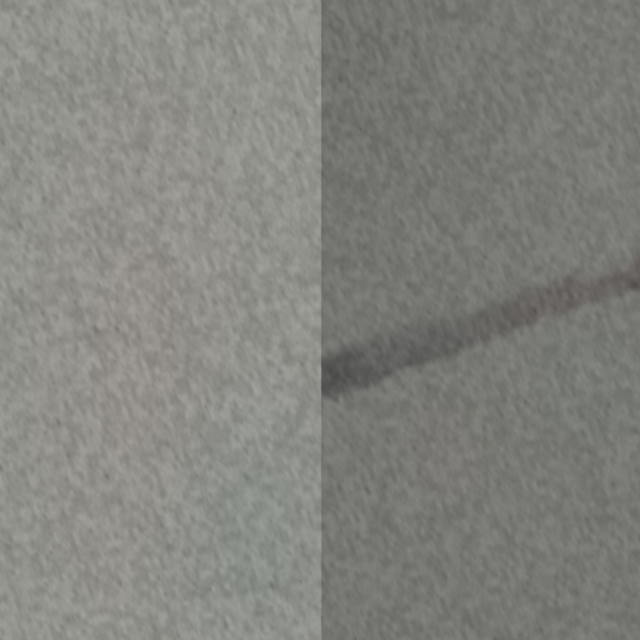
Give the GLSL for this texture, as a Shadertoy shader.

```glsl
// Two grey grained panels with a vertical seam and a slanted dark smear on the right.

const vec3 LIGHT_PANEL = vec3(0.568, 0.568, 0.546);
const vec3 DARK_PANEL  = vec3(0.464, 0.467, 0.450);
const vec3 ROSE_TINT   = vec3(0.012, -0.003, 0.000);
const vec3 TEAL_TINT   = vec3(-0.028, -0.008, -0.005);
const vec3 SMEAR_COOL  = vec3(0.085, 0.085, 0.077);
const vec3 SMEAR_WARM  = vec3(0.060, 0.078, 0.072);
const float SEAM_X = 0.502;
const float SEAM_SHADE = 0.016;
const float SMEAR_START_Y = 0.409;
const float SMEAR_SLOPE = 0.335;
const vec2 SMEAR_HALF_WIDTH = vec2(0.037, 0.027);
const vec2 GRAIN_SCALE = vec2(125.0, 78.0);
const float GRAIN_SLANT = 0.35;
const float GRAIN_DEPTH = 0.088;
const float FINE_DEPTH = 0.040;
const float MOTTLE_DEPTH = 0.020;
const float FLECK_CELLS = 34.0;
const float FLECK_DENSITY = 0.20;
const float FLECK_DEPTH = 0.065;

float hash(vec2 p) {
    vec3 q = fract(vec3(p.xyx) * 0.1031);
    q += dot(q, q.yzx + 33.33);
    return fract((q.x + q.y) * q.z);
}

float noise(vec2 p) {
    vec2 cell = floor(p);
    vec2 f = fract(p);
    f = f * f * (3.0 - 2.0 * f);
    float low = mix(hash(cell), hash(cell + vec2(1, 0)), f.x);
    float high = mix(hash(cell + vec2(0, 1)), hash(cell + vec2(1, 1)), f.x);
    return mix(low, high, f.y);
}

float spot(vec2 uv, vec2 center, vec2 radius) {
    vec2 d = (uv - center) / radius;
    return exp(-dot(d, d));
}

// Sparse slanted pits, one candidate per cell
float flecks(vec2 uv) {
    vec2 p = uv * FLECK_CELLS;
    vec2 home = floor(p);
    float depth = 0.0;
    for (int y = -1; y <= 1; y++) {
        for (int x = -1; x <= 1; x++) {
            vec2 cell = home + vec2(x, y);
            float seed = hash(cell + 71.0);
            vec2 center = cell + vec2(hash(cell + 13.0), hash(cell + 37.0));
            vec2 d = p - center;
            d.x += GRAIN_SLANT * d.y;
            float size = mix(0.10, 0.19, hash(cell + 91.0));
            float shape = exp(-dot(d * vec2(1.3, 0.8), d * vec2(1.3, 0.8)) / (size * size));
            depth = max(depth, shape * step(seed, FLECK_DENSITY) * (0.5 + 2.5 * seed));
        }
    }
    return depth;
}

float grain(vec2 uv) {
    vec2 p = vec2(uv.x + GRAIN_SLANT * uv.y, uv.y - 0.2 * uv.x);
    float coarse = noise(p * GRAIN_SCALE) - 0.5;
    float fine = noise(p * GRAIN_SCALE * 1.9 + 17.0) - 0.5;
    float mottle = noise(uv * 27.0 + 5.0) - 0.5;
    return coarse * GRAIN_DEPTH + fine * FINE_DEPTH + mottle * MOTTLE_DEPTH;
}

vec3 lightPanel(vec2 uv) {
    vec3 color = LIGHT_PANEL;
    color += ROSE_TINT * spot(uv, vec2(0.22, 0.43), vec2(0.12, 0.32));
    color += TEAL_TINT * spot(uv, vec2(0.39, 0.17), vec2(0.13, 0.20));
    color += 0.010 * spot(uv, vec2(0.42, 0.95), vec2(0.16, 0.22));
    return color;
}

vec3 darkPanel(vec2 uv) {
    vec3 color = DARK_PANEL;
    color -= 0.018 * spot(uv, vec2(0.54, 0.90), vec2(0.16, 0.30));
    color += vec3(0.016, 0.012, 0.018) * spot(uv, vec2(0.98, 0.82), vec2(0.16, 0.25));
    color += vec3(0.012, 0.005, 0.004) * spot(uv, vec2(0.70, 0.30), vec2(0.12, 0.16));
    color += vec3(0.004, 0.010, 0.006) * spot(uv, vec2(0.92, 0.40), vec2(0.16, 0.12));

    // Smear along the slope, with ragged edges and a darker foot
    float along = clamp((uv.x - SEAM_X) / (1.0 - SEAM_X), 0.0, 1.0);
    float axis = SMEAR_START_Y + SMEAR_SLOPE * (uv.x - SEAM_X);
    axis += 0.010 * (noise(vec2(uv.x * 19.0, 4.0)) - 0.5);
    float offset = uv.y - axis + 0.016 * (noise(uv * 48.0) - 0.5);
    float halfWidth = mix(SMEAR_HALF_WIDTH.x, SMEAR_HALF_WIDTH.y, along);
    float below = smoothstep(-halfWidth - 0.009, -halfWidth + 0.014, offset);
    float above = 1.0 - smoothstep(halfWidth - 0.023, halfWidth + 0.012, offset);
    vec3 stain = mix(SMEAR_COOL, SMEAR_WARM, smoothstep(0.3, 0.75, along));
    color -= stain * below * above * (0.85 + 0.3 * noise(uv * 22.0));
    color -= 0.050 * spot(uv, vec2(0.535, 0.412), vec2(0.045, 0.030));
    color -= 0.070 * spot(uv, vec2(0.990, 0.553), vec2(0.012, 0.008));

    // Soft shade next to the seam
    return color - SEAM_SHADE * exp(-max(uv.x - SEAM_X, 0.0) / 0.008);
}

void mainImage(out vec4 fragColor, in vec2 fragCoord) {
    vec2 uv = fragCoord / iResolution.xy;
    float pixel = 1.0 / iResolution.x;
    float side = smoothstep(SEAM_X - pixel, SEAM_X + pixel, uv.x);
    vec3 color = mix(lightPanel(uv), darkPanel(uv), side);
    float contrast = mix(1.0, 0.80, side);
    color += contrast * (grain(uv) - FLECK_DEPTH * flecks(uv));
    fragColor = vec4(clamp(color, 0.0, 1.0), 1.0);
}
```
